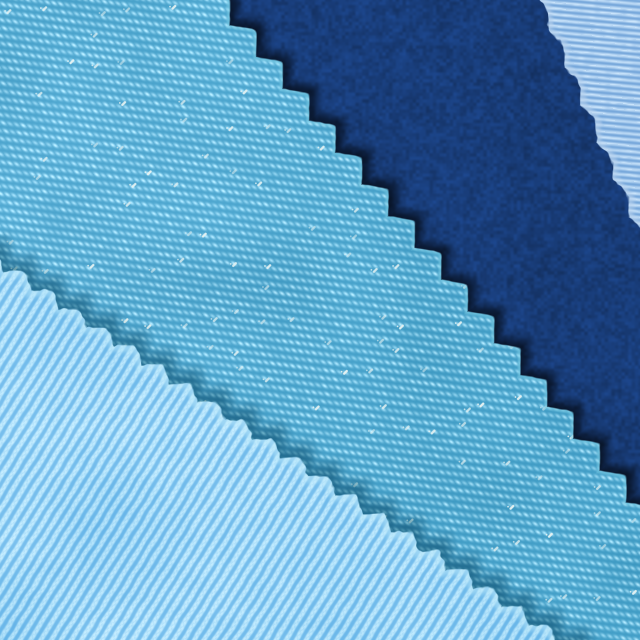
Write a Shadertoy shader that draws this texture.

```glsl
// Four overlapping cloth swatches with zigzag-cut edges: pale ribs, navy felt,
// a glittering blue weave and light diagonal ribs. Each edge is a rounded
// triangle wave along a line; the cloths are layered with soft cast shadows.

#define WEAVE_ROWS 81.0
#define WEAVE_STITCHES 96.0
#define WEAVE_SLOPE 0.13
#define RIB_COUNT 74.0
#define RIB_ANGLE 1.01
#define PALE_LINES 108.0
#define GLINT_CELLS 23.0
#define GLINT_CHANCE 0.42
#define FELT_GRAIN 190.0
#define SHADOW_WIDTH 0.036

float hash(vec2 p) {
    vec3 q = fract(p.xyx * 0.1031);
    q += dot(q, q.yzx + 33.33);
    return fract((q.x + q.y) * q.z);
}

float noise(vec2 p) {
    vec2 i = floor(p), f = fract(p);
    f = f * f * (3.0 - 2.0 * f);
    return mix(mix(hash(i), hash(i + vec2(1, 0)), f.x),
               mix(hash(i + vec2(0, 1)), hash(i + vec2(1, 1)), f.x), f.y);
}

// Signed distance to a toothed edge; negative on the cloth, lower left side
float pinkedEdge(vec2 p, vec2 tip, vec2 pitch, float depth, float roundness) {
    float len = length(pitch);
    vec2 along = pitch / len, outward = vec2(-along.y, along.x);
    vec2 q = p - tip;
    float u = fract(dot(q, along) / len + 0.5) - 0.5;
    float profile = -2.0 * depth * (sqrt(u * u + roundness * roundness) - roundness);
    return (dot(q, outward) - profile) / length(vec2(1.0, 2.0 * depth / len));
}

// Sparse bright flecks, each a short stroke with a dot beside it
float glints(vec2 p) {
    vec2 id = floor(p * GLINT_CELLS);
    vec2 centre = 0.2 + 0.6 * vec2(hash(id + 17.0), hash(id + 53.0));
    vec2 q = (fract(p * GLINT_CELLS) - centre) / GLINT_CELLS;
    vec2 stroke = vec2(0.004, 0.004);
    float t = clamp(dot(q, stroke) / dot(stroke, stroke), 0.0, 1.0);
    float d = min(length(q - t * stroke), length(q - vec2(-0.004, 0.003)) + 0.0006);
    float strength = 0.5 + 0.5 * hash(id + 91.0);
    return smoothstep(0.0030, 0.0006, d) * strength * step(hash(id), GLINT_CHANCE);
}

vec3 paleCloth(vec2 p) {
    float y = (p.y + 0.09 * p.x) * PALE_LINES;
    float line = 0.5 + 0.5 * cos(6.2832 * y);
    line *= 0.75 + 0.4 * noise(vec2(p.x * 120.0, floor(y)));
    return mix(vec3(0.47, 0.66, 0.86), vec3(0.76, 0.87, 0.97), line);
}

vec3 feltCloth(vec2 p) {
    float grain = noise(p * FELT_GRAIN) + 0.6 * noise(p * FELT_GRAIN * 0.45 + 9.0) - 0.8;
    float cloud = noise(p * 7.0) - 0.5;
    return vec3(0.095, 0.235, 0.470) * (1.0 + 0.24 * grain + 0.10 * cloud);
}

vec3 wovenCloth(vec2 p) {
    float y = (p.y + WEAVE_SLOPE * p.x) * WEAVE_ROWS;
    float row = floor(y), v = fract(y) - 0.5;
    float x = p.x * WEAVE_STITCHES + 0.4 * row + 0.7 * v;
    float u = fract(x) - 0.5;
    float stitch = exp(-14.0 * v * v - 8.0 * u * u);
    stitch *= 0.7 + 0.6 * hash(vec2(floor(x), row) + 200.0);
    float band = 0.5 + 0.5 * cos(6.2832 * v);
    vec3 colour = mix(vec3(0.25, 0.61, 0.77), vec3(0.61, 0.86, 0.96), 0.85 * stitch + 0.12 * band);
    float sheen = exp(-5.0 * dot(p - vec2(0.08, 0.72), p - vec2(0.08, 0.72)));
    colour += vec3(0.05, 0.035, 0.035) * sheen + 0.04 * (noise(p * 9.0) - 0.5);
    return mix(colour, vec3(0.90, 0.95, 0.95), glints(p));
}

vec3 ribbedCloth(vec2 p) {
    vec2 dir = vec2(cos(RIB_ANGLE), sin(RIB_ANGLE));
    float across = dot(p, vec2(dir.y, -dir.x)) * RIB_COUNT;
    float along = dot(p, dir) * 105.0;
    across += 0.12 * (noise(p * 60.0) - 0.5);
    float rib = 0.5 + 0.5 * cos(6.2832 * across);
    rib = smoothstep(0.0, 0.85, rib);
    rib *= 0.9 + 0.1 * cos(6.2832 * (along + 0.5 * floor(across)));
    float wear = noise(p * 6.0) + 0.5 * noise(p * 45.0) - 0.75;
    vec3 colour = mix(vec3(0.44, 0.73, 0.92), vec3(0.73, 0.905, 0.99), rib);
    return colour + vec3(0.07, 0.04, 0.02) * wear;
}

void mainImage(out vec4 fragColor, in vec2 fragCoord) {
    vec2 p = fragCoord / iResolution.y;
    float px = 1.0 / iResolution.y;
    float fray = noise(p * 130.0) - 0.5;

    // Cut edges, from the back cloth to the front
    float felt = pinkedEdge(p, vec2(0.930, 0.811), vec2(0.0253, -0.0586), 0.014, 0.13) + 0.004 * fray;
    float woven = pinkedEdge(p, vec2(0.523, 0.803), vec2(0.0413, -0.0497), 0.028, 0.05) + 0.001 * fray;
    float ribbed = pinkedEdge(p, vec2(0.469, 0.284), vec2(0.0432, -0.0291), 0.020, 0.09) + 0.004 * fray;

    // Pale cloth with a light fringe next to the felt
    vec3 colour = paleCloth(p);
    colour = mix(colour, vec3(0.72, 0.82, 0.93), 0.6 * smoothstep(0.012, 0.002, felt));

    // Felt, darkened beneath the woven cloth
    vec3 feltColour = feltCloth(p) * (1.0 - 0.60 * smoothstep(SHADOW_WIDTH * 0.7, 0.0, woven));
    colour = mix(feltColour, colour, smoothstep(-px, px, felt));

    // Woven cloth with a bright rim and the shadow of the front cloth
    vec3 wovenColour = wovenCloth(p);
    wovenColour = mix(wovenColour, vec3(0.47, 0.79, 0.89), 0.6 * smoothstep(-0.007, -0.002, woven));
    float shade = smoothstep(SHADOW_WIDTH, 0.0, ribbed);
    wovenColour *= 1.0 - shade * vec3(0.50, 0.32, 0.28);
    colour = mix(wovenColour, colour, smoothstep(-px, px, woven));

    // Front ribbed cloth with a frayed pale rim
    vec3 ribbedColour = ribbedCloth(p);
    ribbedColour = mix(ribbedColour, vec3(0.73, 0.91, 0.98), 0.55 * smoothstep(-0.016, -0.002, ribbed));
    colour = mix(ribbedColour, colour, smoothstep(-px, px, ribbed));

    fragColor = vec4(clamp(colour, 0.0, 1.0), 1.0);
}
```
